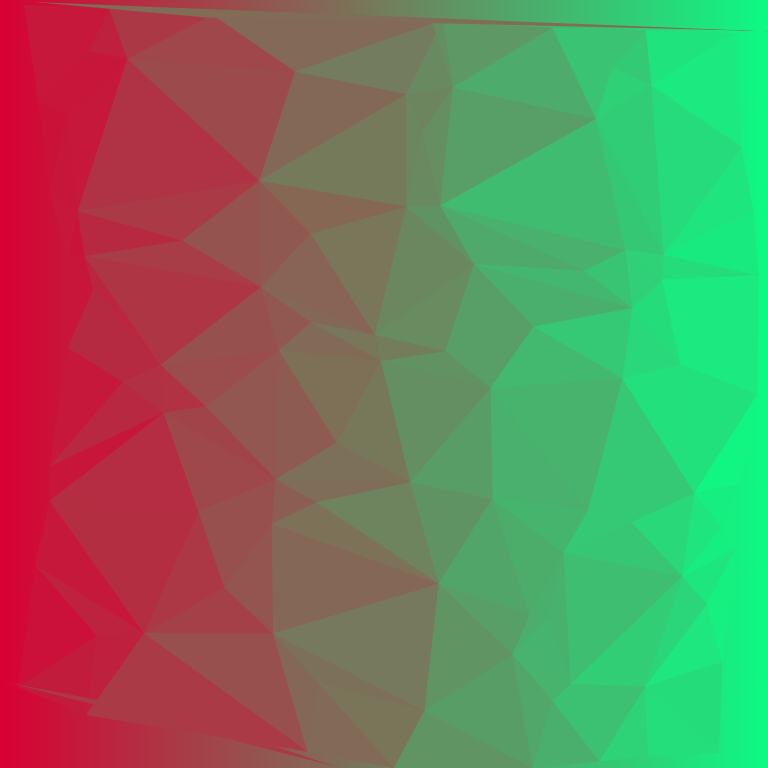
A Shadertoy shader for this background:

```glsl
// Low-poly sheet of flat triangles over a smooth crimson-to-green gradient.
// Wavy columns of jittered vertices form a mesh; cells split along a diagonal or
// into a fan, and each triangle takes the gradient colour at its middle.

#define COLUMNS 8
#define ROWS 8
#define ROW_JITTER 0.95
#define COLUMN_JITTER 0.055
#define TINT_JITTER 0.06
#define FAN_SHARE 0.35
#define LEFT_COLOR vec3(0.85, 0.0, 0.20)
#define RIGHT_COLOR vec3(0.05, 0.98, 0.52)

const float TAU = 6.28319;

// Column waves: centre x, amplitude, period, height of the crest (from the top)
const vec4 WAVES[COLUMNS] = vec4[COLUMNS](
    vec4(0.055, 0.034, 1.00, 0.40),
    vec4(0.189, 0.072, 0.70, 0.64),
    vec4(0.365, 0.042, 0.46, 0.54),
    vec4(0.520, 0.036, 0.80, 0.82),
    vec4(0.622, 0.062, 1.80, 0.90),
    vec4(0.779, 0.046, 0.80, 0.38),
    vec4(0.866, 0.033, 0.80, 0.60),
    vec4(0.957, 0.023, 1.20, 0.40));

// Integer hash of a lattice position, 0 to 1
float hash(ivec2 cell, int salt) {
    uint n = uint(cell.x) * 1597334677u ^ uint(cell.y) * 3812015801u;
    n ^= uint(salt) * 2654435769u;
    n = (n ^ (n >> 16)) * 2246822519u;
    n = (n ^ (n >> 13)) * 3266489917u;
    return float((n ^ (n >> 16)) >> 8) / 16777216.0;
}

vec3 gradient(float x) {
    return mix(LEFT_COLOR, RIGHT_COLOR, clamp(x, 0.0, 1.0));
}

// Mesh vertex, with y measured down from the top
vec2 meshVertex(ivec2 id) {
    vec4 wave = WAVES[id.x];
    float top = mix(0.004, 0.045, wave.x);
    float bottom = min(1.0, 0.88 + 0.27 * wave.x)
                 - 0.02 * smoothstep(0.6, 1.0, wave.x);
    float inner = (id.y > 0 && id.y < ROWS) ? 1.0 : 0.0;
    float row = float(id.y) + inner * ROW_JITTER * (hash(id, 1) - 0.5);
    float y = mix(top, bottom, row / float(ROWS));
    float x = wave.x + wave.y * cos(TAU * (y - wave.w) / wave.z);
    // The left columns lean outwards near the top
    float lean = smoothstep(0.06, 0.18, wave.x) * (1.0 - smoothstep(0.35, 0.5, wave.x));
    x -= 0.13 * lean * exp(-11.0 * y);
    // Outer columns stay steadier than the inner ones
    float freedom = 1.0 - 0.6 * smoothstep(0.25, 0.45, abs(wave.x - 0.5));
    return vec2(x + freedom * COLUMN_JITTER * (hash(id, 2) - 0.5), y);
}

float cross2(vec2 a, vec2 b) {
    return a.x * b.y - a.y * b.x;
}

// Signed distance to the line a-b
float edgeDistance(vec2 p, vec2 a, vec2 b) {
    return cross2(b - a, p - a) / max(length(b - a), 1e-5);
}

// Adds one triangle: premultiplied colour in rgb, coverage in a
void addTriangle(inout vec4 sheet, vec2 p, float pixel,
                 vec2 a, vec2 b, vec2 c, float tint) {
    float winding = cross2(b - a, c - a) < 0.0 ? -1.0 : 1.0;
    float inside = min(winding * edgeDistance(p, a, b),
                   min(winding * edgeDistance(p, b, c),
                       winding * edgeDistance(p, c, a)));
    float coverage = clamp(0.5 + inside / pixel, 0.0, 1.0);
    float middleX = (a.x + b.x + c.x) / 3.0;
    sheet += coverage * vec4(gradient(middleX + TINT_JITTER * (tint - 0.5)), 1.0);
}

vec3 layOver(vec3 base, vec4 sheet) {
    return mix(base, sheet.rgb / max(sheet.a, 1e-4), min(sheet.a, 1.0));
}

void mainImage(out vec4 fragColor, in vec2 fragCoord) {
    vec2 p = fragCoord / iResolution.xy;
    p.y = 1.0 - p.y;
    float pixel = 1.0 / min(iResolution.x, iResolution.y);
    vec4 sheet = vec4(0.0);

    // Walk down each strip, reusing the previous pair of vertices
    for (int i = 0; i < COLUMNS - 1; i++) {
        vec2 a = meshVertex(ivec2(i, 0)), b = meshVertex(ivec2(i + 1, 0));
        for (int j = 0; j < ROWS; j++) {
            ivec2 id = ivec2(i, j);
            vec2 d = meshVertex(id + ivec2(0, 1)), c = meshVertex(id + ivec2(1, 1));
            bool fan = hash(id, 5) < FAN_SHARE;
            // A fan meets at an inner hub; otherwise the hub is a corner
            vec2 spot = 0.25 + 0.5 * vec2(hash(id, 6), hash(id, 7));
            vec2 hub = distance(a, c) < distance(b, d) ? a : b;
            if (fan) hub = mix(mix(a, b, spot.x), mix(d, c, spot.x), spot.y);
            if (fan) addTriangle(sheet, p, pixel, hub, a, b, hash(id, 3));
            if (fan || hub == a) addTriangle(sheet, p, pixel, hub, b, c, hash(id, 4));
            addTriangle(sheet, p, pixel, hub, c, d, hash(id, 8));
            if (fan || hub == b) addTriangle(sheet, p, pixel, hub, d, a, hash(id, 9));
            a = d;
            b = c;
        }
    }

    // Long thin slivers close the top and lower-left rims
    vec4 rim = vec4(0.0);
    addTriangle(rim, p, pixel, vec2(0.05, 0.003), vec2(0.977, 0.04), vec2(0.27, 0.023), 0.5);
    addTriangle(rim, p, pixel, vec2(0.016, 0.89), vec2(0.436, 0.998), vec2(0.25, 0.935), 0.5);
    fragColor = vec4(layOver(layOver(gradient(p.x), sheet), rim), 1.0);
}
```
